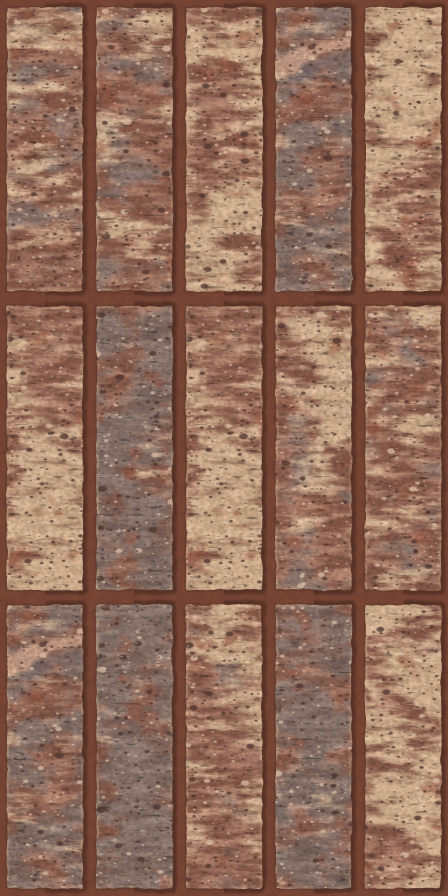
Write a Shadertoy shader that draws this texture.

```glsl
// Weathered upright bricks in a stacked grid, five across and three down, with red mortar.
// Each brick has a tone from grey (-1) to buff (+1) that also seeds its stains;
// layered gradient noise gives the patches, streaks and ragged edges, jittered cells the pits.

vec2 hash2(vec2 p) {
    vec3 a = fract(p.xyx * vec3(0.1031, 0.1030, 0.0973));
    a += dot(a, a.yzx + 33.33);
    return fract((a.xx + a.yz) * a.zy);
}

float cornerDot(vec2 cell, vec2 offset) {
    float angle = 6.2832 * hash2(cell).x;
    return dot(vec2(cos(angle), sin(angle)), offset);
}

float gradientNoise(vec2 p) {
    vec2 i = floor(p), f = fract(p);
    vec2 u = f * f * f * (f * (f * 6.0 - 15.0) + 10.0);
    vec2 e = vec2(1.0, 0.0);
    return mix(mix(cornerDot(i, f), cornerDot(i + e, f - e), u.x),
               mix(cornerDot(i + e.yx, f - e.yx), cornerDot(i + 1.0, f - 1.0), u.x), u.y);
}

float fbm(vec2 p) {
    float sum = 0.0, amp = 1.0;
    for (int i = 0; i < 5; i++) {
        sum += amp * gradientNoise(p);
        p = mat2(1.6, 0.5, -0.5, 1.9) * p + 7.3;
        amp *= 0.55;
    }
    return sum;
}

// Scattered dark pits and pale grit, at three sizes
vec3 addPits(vec3 col, vec2 s, float pixel) {
    for (int i = 0; i < 3; i++) {
        float freq = 6.0 + 5.0 * float(i);
        vec2 g = s * freq * vec2(0.8, 1.2);
        vec2 cell = floor(g) + 31.0 * float(i);
        vec2 h = hash2(cell);
        vec2 centre = 0.3 + 0.4 * hash2(cell + 17.0);
        float d = length(fract(g) - centre) - 0.05 - 0.2 * h.y * h.y;
        float aa = pixel * freq;
        float mask = smoothstep(aa, -aa, d) * step(0.66, h.x);
        vec3 speck = h.x > 0.87 ? vec3(0.85, 0.74, 0.64) : vec3(0.30, 0.20, 0.18);
        col = mix(col, speck, 0.75 * mask);
    }
    return col;
}

vec3 brickFace(vec2 q, float tone, float pixel) {
    vec2 s = q + tone * vec2(71.0, 133.0);
    float patches = fbm(s * vec2(1.3, 1.8));
    float streaks = fbm(s * vec2(2.5, 9.0) + 40.0);
    float clouds = fbm(s * vec2(1.8, 2.6) + 80.0);
    float grain = gradientNoise(s * 16.0) + gradientNoise(s * vec2(22.0, 30.0));

    // Fired clay, then grey smoke and buff wash
    vec3 col = mix(vec3(0.50, 0.33, 0.27), vec3(0.68, 0.50, 0.42),
                   smoothstep(-0.5, 0.5, streaks + 0.5 * clouds));
    float grey = smoothstep(-0.1, 0.6, clouds - 0.65 * tone - 0.05);
    col = mix(col, vec3(0.49, 0.43, 0.41) + 0.10 * streaks, 0.85 * grey);
    float tilt = 0.28 * sin(9.0 * tone) * q.y * step(0.0, tone);
    float buff = smoothstep(-0.15, 0.55, patches + 0.55 * streaks + 0.5 * tone + tilt - 0.1);
    col = mix(col, vec3(0.80, 0.68, 0.55) + 0.08 * streaks, 0.9 * buff);
    float rust = smoothstep(0.25, 0.6, fbm(s * 2.4 + 120.0));
    col = mix(col, vec3(0.57, 0.33, 0.25), 0.55 * rust);

    // Pale slanting smear over a dark band on the smoky faces
    if (abs(tone + 0.5) < 0.01) {
        float band = q.y - 1.08 - 0.28 * q.x + 0.12 * patches;
        col = mix(col, vec3(0.42, 0.37, 0.38), 0.6 * smoothstep(0.12, 0.0, abs(band + 0.17)));
        col = mix(col, vec3(0.77, 0.61, 0.52), 0.85 * smoothstep(0.11, 0.05, abs(band)));
    }

    // Short dark drag marks
    float drag = smoothstep(0.3, 0.55, gradientNoise(s * vec2(6.0, 24.0)));
    col *= 1.0 - 0.28 * drag;
    col *= 1.0 + 0.13 * grain;
    return addPits(col, s, pixel);
}

void mainImage(out vec4 fragColor, in vec2 fragCoord) {
    vec2 grid = fragCoord / iResolution.xy * vec2(5.0, 3.0);
    ivec2 id = ivec2(grid);
    float pixel = 5.0 / iResolution.x;

    // Brick tones, bottom row first; equal tones share a face
    float tones[15] = float[15](
        -0.5, -1.0, 0.3, -0.7, 0.75,
        0.6, -0.8, 0.6, 0.1, 0.05,
        -0.1, -0.15, 0.7, -0.5, 1.0);
    float tone = tones[id.y * 5 + id.x];

    // Ragged rounded brick, in units of one column width
    vec2 q = (fract(grid) - 0.5) * vec2(1.0, 3.3333);
    vec2 world = grid * vec2(1.0, 3.3333);
    vec2 box = abs(q) - vec2(0.405, 1.565);
    float dist = length(max(box, 0.0)) + min(max(box.x, box.y), 0.0) - 0.018;
    dist += 0.018 * fbm(world * 6.0);

    // Mortar, darker in the shade beside each brick
    vec3 mortar = vec3(0.46, 0.265, 0.20) * (1.0 + 0.07 * fbm(world * 9.0));
    mortar *= mix(0.74, 1.0, smoothstep(0.0, 0.055, dist + 0.02 * sign(-q.x)));

    // Worn pale rim, strongest along the upper left
    vec3 brick = brickFace(q, tone, pixel);
    float rim = smoothstep(-0.045, -0.005, dist) * smoothstep(-0.3, 0.3, gradientNoise(world * 9.0));
    brick = mix(brick, vec3(0.78, 0.66, 0.53), rim * (q.x < 0.0 ? 0.55 : 0.35));

    vec3 col = mix(mortar, brick, smoothstep(0.7 * pixel, -0.7 * pixel, dist));
    fragColor = vec4(clamp(col, 0.0, 1.0), 1.0);
}
```
